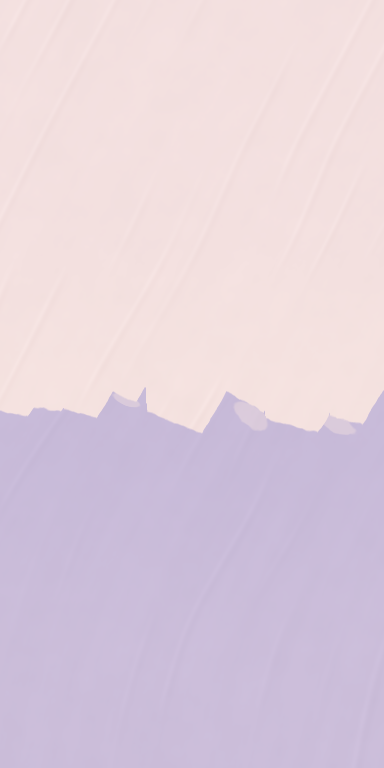
A Shadertoy shader for this background:

```glsl
// Pale pink brush strokes ending in a ragged edge over a lavender painted ground.

const vec3 PINK_TOP = vec3(0.953, 0.878, 0.876);
const vec3 PINK_TIP = vec3(0.959, 0.886, 0.877);
const vec3 LAVENDER_HIGH = vec3(0.782, 0.730, 0.848);
const vec3 LAVENDER_LOW = vec3(0.797, 0.743, 0.853);
const float SIDE_SLOPE = 0.85;   // right flank of each stroke
const float LEFT_SLOPE = 6.0;    // steeper left flank
const float EDGE_SOFTNESS = 0.0016;
const float EDGE_ROUGHNESS = 0.006;
const float RIDGE_STRENGTH = 0.014;
const float GRAIN_STRENGTH = 0.010;
const float SMEAR_STRENGTH = 0.42;

// Each stroke tip: left corner xy, right corner xy.
const int STROKES = 8;
const vec4 TIPS[STROKES] = vec4[STROKES](
    vec4(-0.020, 0.468, 0.073, 0.457), vec4(0.086, 0.470, 0.158, 0.465),
    vec4(0.165, 0.469, 0.253, 0.456), vec4(0.292, 0.491, 0.355, 0.476),
    vec4(0.384, 0.464, 0.525, 0.435), vec4(0.589, 0.491, 0.685, 0.463),
    vec4(0.690, 0.455, 0.828, 0.436), vec4(0.859, 0.458, 0.945, 0.447));

// Thin smears below the tips: centre xy, radii xy.
const int SMEARS = 3;
const vec4 SMEAR_SHAPES[SMEARS] = vec4[SMEARS](
    vec4(0.651, 0.458, 0.042, 0.016), vec4(0.888, 0.445, 0.045, 0.012),
    vec4(0.330, 0.479, 0.036, 0.008));

float hash(vec2 p) {
    return fract(sin(dot(p, vec2(127.1, 311.7))) * 43758.5453);
}

float noise(vec2 p) {
    vec2 cell = floor(p), f = fract(p);
    f = f * f * (3.0 - 2.0 * f);
    return mix(mix(hash(cell), hash(cell + vec2(1.0, 0.0)), f.x),
               mix(hash(cell + vec2(0.0, 1.0)), hash(cell + vec2(1.0)), f.x), f.y);
}

float fbm(vec2 p) {
    float sum = 0.0, weight = 0.5;
    for (int i = 0; i < 4; i++) {
        sum += weight * noise(p);
        p = p * 2.03 + 7.3;
        weight *= 0.5;
    }
    return sum;
}

// Height of the lowest stroke tip at x.
float strokeEdge(float x) {
    float edge = 1.0;
    for (int i = 0; i < STROKES; i++) {
        vec2 a = TIPS[i].xy, b = TIPS[i].zw;
        float tip = mix(a.y, b.y, (x - a.x) / (b.x - a.x));
        float right = b.y + SIDE_SLOPE * (x - b.x);
        float left = a.y + LEFT_SLOPE * (a.x - x);
        edge = min(edge, max(tip, max(left, right)));
    }
    return edge;
}

// Raised paint lines: a lit crest beside a shaded flank, broken along its length.
float ridges(float across, float along, float count, float seed) {
    float lane = across * count + 0.4 * noise(vec2(across * 3.0, along * 3.0 + seed));
    float id = floor(lane);
    float d = fract(lane) - mix(0.3, 0.7, hash(vec2(id, seed)));
    float crest = exp(-pow(d / 0.055, 2.0));
    float shade = exp(-pow((d - 0.12) / 0.08, 2.0));
    float presence = smoothstep(0.35, 0.7, noise(vec2(id * 5.3 + seed, along * 3.5)));
    return (crest - 0.8 * shade) * presence;
}

void mainImage(out vec4 fragColor, in vec2 fragCoord) {
    vec2 uv = fragCoord / iResolution.xy;
    vec2 p = vec2(uv.x, uv.y * 2.0);

    // Slanted coordinates; the lower strokes bend upright toward the bottom.
    float pinkLane = p.x - 0.52 * p.y;
    float lavenderLane = p.x - 0.18 * p.y - 0.26 * p.y * p.y;
    float grain = fbm(p * 22.0) - 0.47;

    // Lavender ground.
    vec3 lavender = mix(LAVENDER_LOW, LAVENDER_HIGH, smoothstep(0.1, 0.46, uv.y));
    float lavenderStreak = fbm(vec2(lavenderLane * 24.0, p.y * 3.0)) - 0.47;
    lavender += RIDGE_STRENGTH * 0.7 * ridges(lavenderLane, p.y, 8.0, 3.0);
    lavender += GRAIN_STRENGTH * (grain + 1.4 * lavenderStreak);

    // Pink strokes.
    vec3 pink = mix(PINK_TIP, PINK_TOP, smoothstep(0.47, 0.75, uv.y));
    float pinkStreak = fbm(vec2(pinkLane * 20.0, p.y * 3.0)) - 0.47;
    pink += RIDGE_STRENGTH * ridges(pinkLane, p.y, 9.0, 11.0) * vec3(0.7, 1.0, 1.0);
    pink += GRAIN_STRENGTH * (grain + pinkStreak);

    // Translucent smears with uneven borders.
    vec3 color = lavender;
    for (int i = 0; i < SMEARS; i++) {
        vec2 q = uv - SMEAR_SHAPES[i].xy;
        q.y += 0.18 * q.x;
        float r = length(q / SMEAR_SHAPES[i].zw) + 0.7 * grain;
        color = mix(color, pink, SMEAR_STRENGTH * (1.0 - smoothstep(0.85, 1.05, r)));
    }

    // Ragged boundary between the two paints.
    float wobble = fbm(p * vec2(45.0, 30.0)) - 0.47;
    float height = uv.y - strokeEdge(uv.x + 0.008 * grain) + EDGE_ROUGHNESS * wobble;
    color = mix(color, pink, smoothstep(-EDGE_SOFTNESS, EDGE_SOFTNESS, height));

    fragColor = vec4(color, 1.0);
}
```
